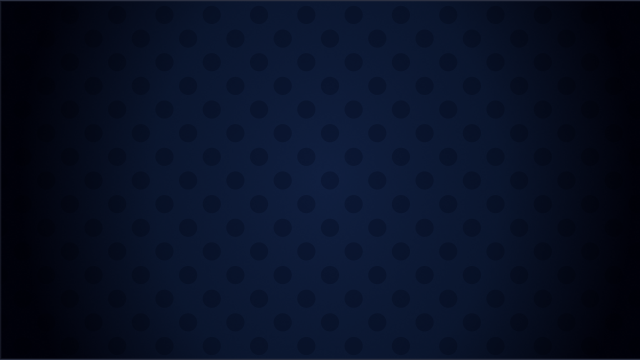
Reproduce this background procedurally as a Shadertoy shader.

```glsl
// All lengths are fractions of the canvas width.
const vec3 GLOW_CENTER = vec3(0.063, 0.122, 0.250);
const vec3 GLOW_MIDDLE = vec3(0.040, 0.085, 0.180);
const vec3 GLOW_EDGE   = vec3(0.002, 0.005, 0.040);
const vec3 DOT_TINT    = vec3(0.70, 0.76, 0.83);
const vec3 FRAME_COLOR = vec3(0.17, 0.19, 0.26);

const vec2  GLOW_POSITION = vec2(0.510, 0.282);
const float GLOW_SQUASH   = 0.80;
const float MIDDLE_RADIUS = 0.27;
const float EDGE_RADIUS   = 0.48;

const vec2  DOT_ORIGIN = vec2(0.5156, 0.2805);
const float DOT_PITCH  = 0.0739;
const float DOT_RADIUS = 0.0142;

const float FRAME_WIDTH   = 0.00195;
const float LEFT_STRENGTH = 0.45;
const float GRAIN         = 0.003;

float hash(vec2 p) {
    return fract(sin(dot(p, vec2(12.9898, 78.233))) * 43758.5453);
}

// Antialiased coverage of a signed distance
float coverage(float d, float pixel) {
    return clamp(0.5 - d / pixel, 0.0, 1.0);
}

// Distance to the nearest dot on a square grid
float dotGrid(vec2 p) {
    vec2 cell = mod(p + 0.5 * DOT_PITCH, DOT_PITCH) - 0.5 * DOT_PITCH;
    return length(cell) - DOT_RADIUS;
}

vec3 glow(vec2 p) {
    float r = length((p - GLOW_POSITION) * vec2(1.0, GLOW_SQUASH));
    vec3 inner = mix(GLOW_CENTER, GLOW_MIDDLE, clamp(r / MIDDLE_RADIUS, 0.0, 1.0));
    float fade = clamp((r - MIDDLE_RADIUS) / (EDGE_RADIUS - MIDDLE_RADIUS), 0.0, 1.0);
    return mix(inner, GLOW_EDGE, fade);
}

void mainImage(out vec4 fragColor, in vec2 fragCoord) {
    float pixel = 1.0 / iResolution.x;
    vec2 p = fragCoord * pixel;
    float height = iResolution.y * pixel;

    // Elliptical glow with a little grain against banding
    vec3 color = glow(p) + GRAIN * (hash(floor(p * 512.0)) - 0.5);

    // Two interleaved grids form the staggered dots
    vec2 q = p - DOT_ORIGIN;
    float dots = min(dotGrid(q), dotGrid(q + 0.5 * DOT_PITCH));
    color *= mix(vec3(1.0), DOT_TINT, coverage(dots, pixel));

    // Hairline frame: top and bottom, fainter on the left
    float topBottom = coverage(min(p.y, height - p.y) - FRAME_WIDTH, pixel);
    float left = LEFT_STRENGTH * coverage(p.x - FRAME_WIDTH, pixel);
    color = mix(color, FRAME_COLOR, max(topBottom, left));

    fragColor = vec4(max(color, 0.0), 1.0);
}
```
